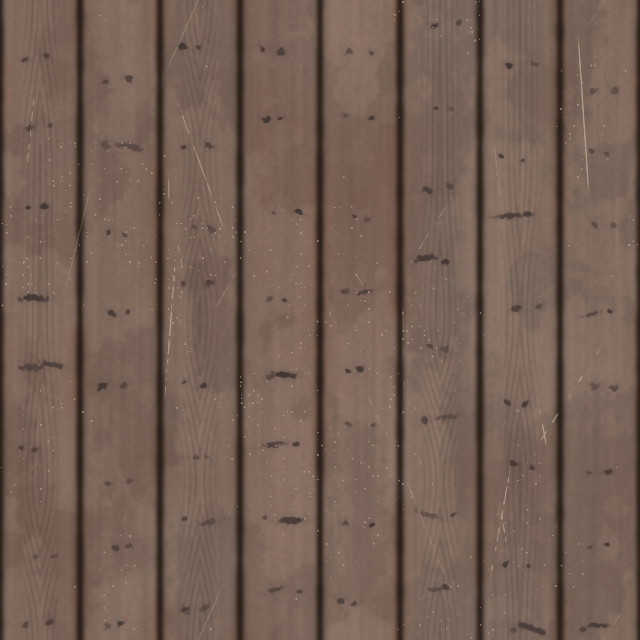
This texture is drawn by a three.js fragment shader. Its source:

```glsl
// Eight weathered brown boards standing side by side, parted by soft dark grooves.
// Wrapping noise gives grain and flaking stain; hashed cells place knots and specks,
// and a loop scatters pale, broken scratches over all boards.
varying vec2 vUv;

const float BOARDS = 8.0;
const float KNOT_ROWS = 8.0;
const int SCRATCHES = 20;

const vec3 BROWN = vec3(0.475, 0.372, 0.325);
const vec3 WORN = vec3(0.530, 0.436, 0.385);
const vec3 GREY = vec3(0.455, 0.385, 0.345);
const vec3 RUST = vec3(0.44, 0.27, 0.18);
const vec3 KNOT = vec3(0.23, 0.19, 0.185);
const vec3 GROOVE = vec3(0.15, 0.11, 0.09);
const vec3 PALE = vec3(0.74, 0.65, 0.57);

float hash(vec2 p) {
  vec3 q = fract(p.xyx * 0.1031);
  q += dot(q, q.yzx + 33.33);
  return fract((q.x + q.y) * q.z);
}

// Value noise with "period" cells across the canvas.
float noise(vec2 uv, vec2 period, float seed) {
  vec2 p = uv * period;
  vec2 i = floor(p);
  vec2 f = fract(p);
  f = f * f * (3.0 - 2.0 * f);
  vec2 a = mod(i, period) + seed;
  vec2 b = mod(i + 1.0, period) + seed;
  return mix(mix(hash(a), hash(vec2(b.x, a.y)), f.x),
             mix(hash(vec2(a.x, b.y)), hash(b), f.x), f.y);
}

float fbm(vec2 uv, vec2 period, float seed) {
  float sum = 0.0;
  float gain = 0.5;
  for (int k = 0; k < 6; k++) {
    sum += gain * noise(uv, period, seed + float(k) * 17.0);
    period *= 2.0;
    gain *= 0.56;
  }
  return sum / 1.1;
}

// Arched growth lines around the middle of a board.
float growthLines(float u, float y, float board) {
  float bend = noise(vec2(board / BOARDS, y), vec2(BOARDS, 4.0), 71.0);
  float rings = 14.0 * abs(u - 0.5) + 9.0 * bend;
  float lines = pow(0.5 + 0.5 * sin(6.2832 * rings), 3.0);
  return lines * (1.0 - smoothstep(0.08, 0.32, abs(u - 0.5)));
}

// Pairs of round or stretched knots, one pair per row of a board.
float knots(float u, float y, float board, float rough) {
  float v = y * KNOT_ROWS + hash(vec2(board, 5.0));
  float mask = 0.0;
  for (int r = -1; r <= 1; r++) {
    float row = floor(v) + float(r);
    vec2 id = vec2(board * 9.0 + 3.0, mod(row, KNOT_ROWS));
    for (int k = 0; k < 2; k++) {
      float side = float(k);
      vec2 key = id + side * 31.0;
      vec2 center = vec2(0.26 + 0.2 * hash(id + 11.0) + side * (0.14 + 0.2 * hash(id + 23.0)),
                         row + 0.3 + 0.4 * hash(id + 37.0) + side * 0.1 * (hash(key) - 0.5));
      vec2 d = vec2(u, v) - center;
      d.y -= d.x * 0.7 * (hash(key + 41.0) - 0.5);
      float size = mix(0.026, 0.052, hash(key + 53.0));
      float stretch = 1.15 + 2.4 * step(0.87, hash(key + 67.0));
      float dist = length(d / vec2(stretch, 0.9)) / size + (rough - 0.5) * 0.9;
      float spot = 0.85 * (1.0 - smoothstep(0.55, 1.25, dist)) + 0.2 * exp(-0.35 * dist * dist);
      mask = max(mask, spot * mix(0.45, 1.0, hash(key + 79.0)));
    }
  }
  return mask;
}

float scratches(vec2 uv, float breakup) {
  float mask = 0.0;
  for (int k = 0; k < SCRATCHES; k++) {
    vec2 id = vec2(float(k) * 3.0 + 1.0, 97.0);
    vec2 start = vec2(hash(id), hash(id + 7.0));
    vec2 dir = normalize(vec2(1.3 * (hash(id + 13.0) - 0.5), 1.0));
    float reach = mix(0.02, 0.14, pow(hash(id + 19.0), 1.5));
    vec2 d = fract(uv - start + 0.5) - 0.5;
    float across = abs(dot(d, vec2(dir.y, -dir.x)));
    float along = abs(dot(d, dir));
    float line = (1.0 - smoothstep(0.0003, 0.0018, across)) * (1.0 - smoothstep(0.7 * reach, reach, along));
    float strength = mix(0.25, 0.85, pow(hash(id + 29.0), 2.0));
    mask = max(mask, line * strength * mix(breakup, 1.0, step(0.8, hash(id + 43.0))));
  }
  return mask;
}

// Tiny chips, gathered where "density" is high.
float specks(vec2 uv, float cells, float density) {
  vec2 id = mod(floor(uv * cells), cells);
  vec2 center = 0.35 + 0.3 * vec2(hash(id + 3.0), hash(id + 59.0));
  float radius = mix(0.15, 0.34, hash(id + 83.0));
  float dist = length(fract(uv * cells) - center);
  return (1.0 - smoothstep(0.5 * radius, radius, dist)) * step(1.0 - density, hash(id + 101.0));
}

void main() {
  float board = mod(floor(vUv.x * BOARDS), BOARDS);
  float u = fract(vUv.x * BOARDS);
  float edge = min(u, 1.0 - u);
  float fine = noise(vUv, vec2(200.0), 9.0);

  // Stain: board tone, broad clouds and ragged worn patches.
  float clouds = fbm(vUv, vec2(4.0), 150.0);
  float flakes = fbm(vUv, vec2(9.0, 7.0), 220.0);
  vec3 color = mix(BROWN, GREY, clamp(0.65 * hash(vec2(board, 61.0)) + 1.6 * (clouds - 0.45), 0.0, 1.0));
  color = mix(color, WORN, 0.62 * smoothstep(0.46, 0.54, flakes));
  color = mix(color, WORN, 0.3 * smoothstep(0.55, 0.66, fbm(vUv, vec2(30.0, 24.0), 310.0)));
  color *= 0.92 + 0.18 * clouds;

  // Grain: long fibres, growth lines and fine mottling.
  float fibre = noise(vUv, vec2(168.0, 6.0), 33.0) + noise(vUv, vec2(88.0, 3.0), 47.0);
  color *= 1.0 + 0.055 * (fibre - 1.0) + 0.045 * (fine - 0.5);
  color *= 1.0 - 0.10 * growthLines(u, vUv.y, board) * step(0.4, hash(vec2(board, 17.0)));
  color = mix(color, KNOT, 0.85 * knots(u, vUv.y, board, fine));

  // Rusty rims and the rounded grooves between boards.
  float rim = exp(-edge * 14.0) * smoothstep(0.35, 0.7, noise(vUv, vec2(16.0, 7.0), 121.0));
  color = mix(color, RUST, 0.45 * rim);
  float wobble = edge + 0.012 * (noise(vUv, vec2(16.0, 40.0), 133.0) - 0.5);
  color = mix(color, GROOVE, 0.92 * exp(-pow(abs(wobble) / 0.053, 2.0)));

  // Pale wear on top.
  float breakup = smoothstep(0.35, 0.65, noise(vUv, vec2(140.0), 173.0));
  float density = 0.09 * smoothstep(0.52, 0.85, noise(vUv, vec2(11.0, 8.0), 191.0)) + 0.002;
  float wear = max(scratches(vUv, breakup), 0.6 * specks(vUv, 150.0, density));
  gl_FragColor = vec4(mix(color, PALE, wear), 1.0);
}
```
